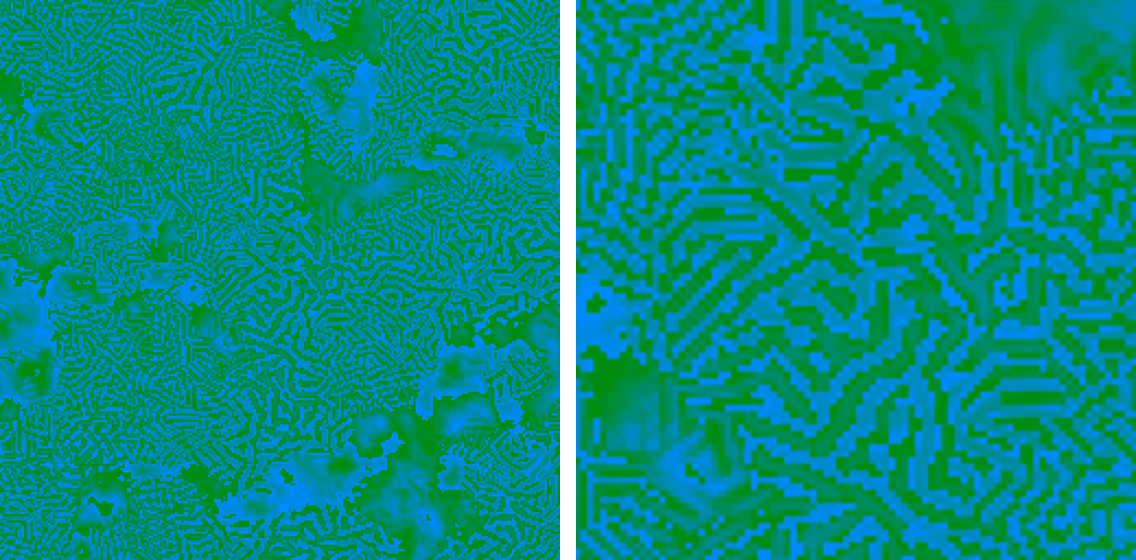
Left: the whole. Right: its middle third, enlarged.
Give the GLSL for this texture, as a Shadertoy shader.

```glsl
// Green-to-blue wrapped relief: a fine labyrinth broken by smooth ragged veins.
// Overlapping wave packets of random direction make the maze, fbm makes veins and
// relief, and fract() folds their sum into sharp-edged ramps on a soft sample grid.

const float TAU = 6.28318531;
const float CELLS = 256.0;          // sample grid cells per canvas
const float FINE_FREQ = 78.0;       // maze lines per canvas, dense areas
const float COARSE_FREQ = 48.0;     // maze lines per canvas, loose areas
const float PACKETS = 34.0;         // wave packets per canvas side
const float MAZE_AMOUNT = 0.34;
const float MAZE_RELIEF = 0.3;      // share of relief kept inside the maze
const float RELIEF_FREQ = 12.0;
const float RELIEF_AMOUNT = 3.6;
const float VEIN_FREQ = 3.4;
const float THIN_VEIN = 0.016;
const float WIDE_VEIN = 0.060;
const float LOWEST = 0.06;          // darkest blue level
const vec3 GREEN = vec3(0.0, 0.55, -0.08);
const vec3 BLUE = vec3(0.0, 0.54, 1.06);

float hash(vec2 p) {
    return fract(sin(dot(p, vec2(127.1, 311.7))) * 43758.5453);
}

float noise(vec2 p) {
    vec2 i = floor(p);
    vec2 f = fract(p);
    f = f * f * (3.0 - 2.0 * f);
    float low = mix(hash(i), hash(i + vec2(1, 0)), f.x);
    float high = mix(hash(i + vec2(0, 1)), hash(i + vec2(1, 1)), f.x);
    return mix(low, high, f.y);
}

float fbm(vec2 p) {
    float sum = 0.0;
    float amp = 0.516;
    for (int i = 0; i < 5; i++) {
        sum += amp * noise(p);
        p = mat2(1.6, 1.2, -1.2, 1.6) * p + 17.3;
        amp *= 0.5;
    }
    return sum;
}

// Grows towards the lower right
float openness(vec2 p) {
    return smoothstep(-0.7, 0.8, p.x - p.y + noise(p * 4.0 + 9.0) - 0.5);
}

// Even stripes that bend and branch, -1 to 1
float labyrinth(vec2 p) {
    vec2 base = floor(p * PACKETS);
    vec2 wave = vec2(0.0);
    for (int y = -1; y <= 1; y++) {
        for (int x = -1; x <= 1; x++) {
            vec2 id = base + vec2(x, y);
            vec2 center = (id + vec2(hash(id), hash(id + 57.0))) / PACKETS;
            vec2 offset = p - center;
            float reach = length(offset) * PACKETS;
            float window = max(0.0, 1.0 - reach * reach);
            float coarse = noise(center * 6.0 + 23.0) + 0.4 * openness(center);
            float freq = mix(FINE_FREQ, COARSE_FREQ, smoothstep(0.55, 0.95, coarse));
            float angle = TAU * hash(id + 113.0);
            float along = dot(offset, vec2(cos(angle), sin(angle)));
            float phase = TAU * (freq * along + hash(id + 171.0));
            wave += window * window * vec2(cos(phase), sin(phase));
        }
    }
    return wave.x / (length(wave) + 0.02);
}

// Folded height, 0 to 1
float wrappedHeight(vec2 p) {
    float veinWidth = mix(THIN_VEIN, WIDE_VEIN, openness(p));
    float ridge = abs(fbm(p * VEIN_FREQ + 5.0) - 0.5);
    float maze = smoothstep(0.1 * veinWidth, 2.0 * veinWidth, ridge);
    float relief = RELIEF_AMOUNT * (fbm(p * RELIEF_FREQ + 13.0) - 0.5);
    relief *= mix(1.0, MAZE_RELIEF, maze);
    return fract(relief + MAZE_AMOUNT * maze * labyrinth(p));
}

void mainImage(out vec4 fragColor, in vec2 fragCoord) {
    vec2 uv = fragCoord / iResolution.y;

    // Blend the four nearest grid samples
    vec2 grid = uv * CELLS - 0.5;
    vec2 cell = floor(grid);
    vec2 blend = smoothstep(0.1, 0.9, grid - cell);
    float height = 0.0;
    for (int y = 0; y < 2; y++) {
        for (int x = 0; x < 2; x++) {
            vec2 corner = vec2(x, y);
            vec2 weight = mix(1.0 - blend, blend, corner);
            height += weight.x * weight.y * wrappedHeight((cell + corner + 0.5) / CELLS);
        }
    }

    vec3 color = mix(GREEN, BLUE, height);
    color.b = clamp(color.b, LOWEST, 1.0);
    fragColor = vec4(color, 1.0);
}
```
